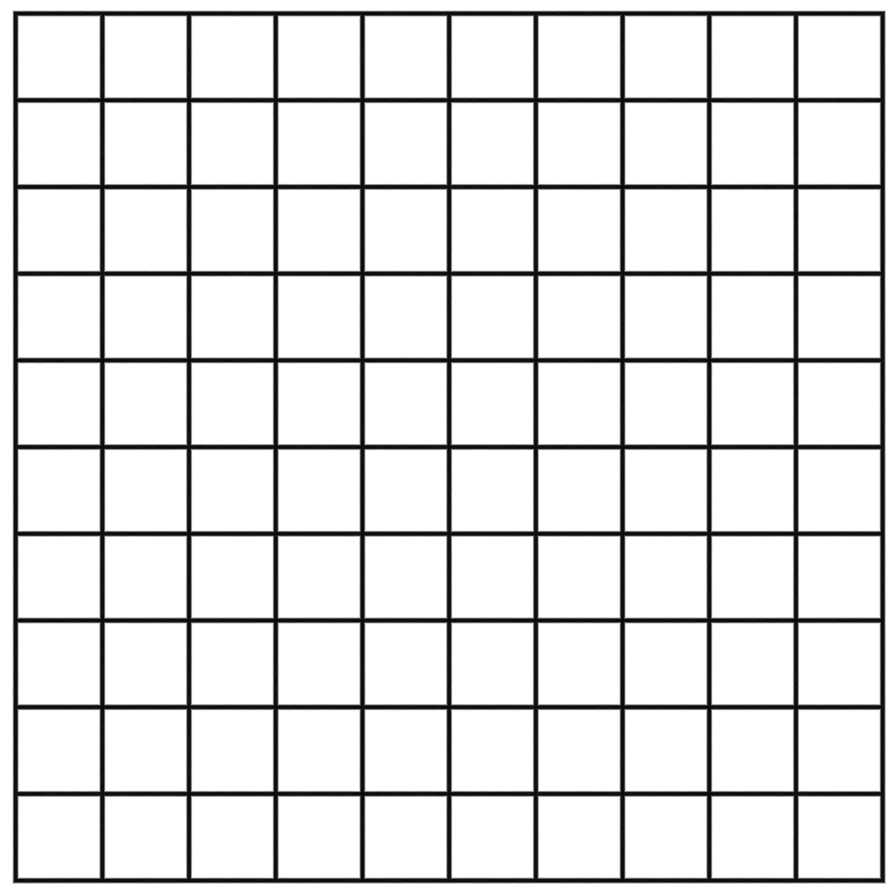
This pattern is drawn by a Shadertoy shader. Its source:

```glsl
// A ten by ten grid of square cells in near-black ink on white paper.
// One distance to the nearest rule, limited to the outer frame, is drawn with
// soft edges; fine value noise gives the ink a faint unevenness.

float hash(vec2 p) {
    vec3 h = fract(vec3(p.xyx) * 0.1031);
    h += dot(h, h.yzx + 33.33);
    return fract((h.x + h.y) * h.z);
}

float valueNoise(vec2 p) {
    vec2 cell = floor(p), f = fract(p);
    f = f * f * (3.0 - 2.0 * f);
    return mix(mix(hash(cell), hash(cell + vec2(1, 0)), f.x),
               mix(hash(cell + vec2(0, 1)), hash(cell + vec2(1, 1)), f.x), f.y);
}

// Distance to the rules of a centred grid, in units of one cell
float gridDistance(vec2 p, float halfCount) {
    vec2 toRule = abs(p - clamp(round(p), -halfCount, halfCount));
    vec2 beyondFrame = abs(p) - halfCount;
    return max(min(toRule.x, toRule.y), max(beyondFrame.x, beyondFrame.y));
}

void mainImage(out vec4 fragColor, in vec2 fragCoord) {
    // Canvas heights from the grid centre, which sits slightly off the middle
    vec2 p = (fragCoord - 0.5 * iResolution.xy) / iResolution.y - vec2(0.0013, -0.0012);
    float pitch = 0.0972;
    float dist = gridDistance(p / pitch, 5.0) * pitch;

    // Rules with a soft edge, never narrower than the pixel size
    float grain = valueNoise((p + 1.0) * 260.0);
    float halfWidth = 0.00265 + 0.00012 * (grain - 0.5);
    float softness = max(0.0015, 0.7 / iResolution.y);
    float rule = 1.0 - smoothstep(-softness, softness, dist - halfWidth);

    // Ink over paper
    vec3 ink = vec3(0.035 + 0.035 * grain);
    fragColor = vec4(mix(vec3(1.0), ink, rule), 1.0);
}
```
